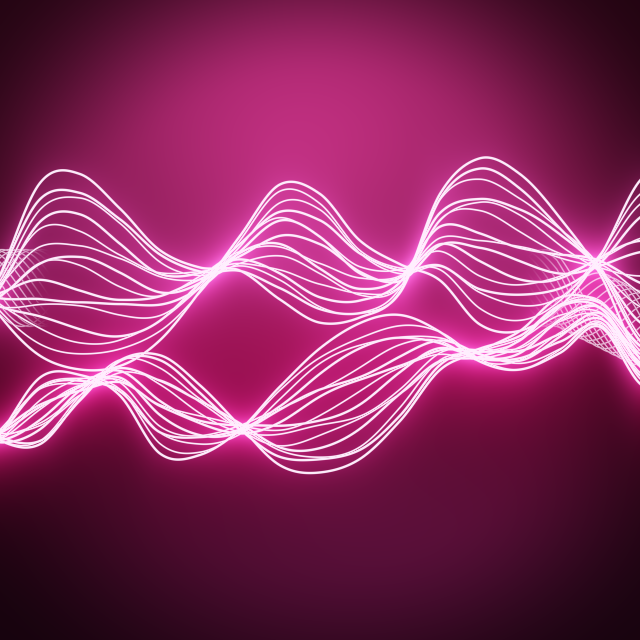
This background is drawn by a Shadertoy shader. Its source:

```glsl
// Heights of the two outer threads of each ribbon; they swap sides at every pinch
const vec2 HIGH_RIBBON[19] = vec2[19](
    vec2(.430, .600), vec2(.570, .510), vec2(.711, .447), vec2(.728, .424), vec2(.677, .432),
    vec2(.609, .473), vec2(.579, .545), vec2(.577, .628), vec2(.535, .710), vec2(.496, .697),
    vec2(.501, .622), vec2(.544, .584), vec2(.700, .564), vec2(.753, .499), vec2(.725, .486),
    vec2(.659, .520), vec2(.575, .600), vec2(.440, .717), vec2(.400, .745));
const vec2 LOW_RIBBON[19] = vec2[19](
    vec2(.370, .250), vec2(.312, .325), vec2(.303, .408), vec2(.376, .411), vec2(.440, .383),
    vec2(.445, .296), vec2(.395, .290), vec2(.334, .326), vec2(.276, .395), vec2(.262, .456),
    vec2(.280, .492), vec2(.342, .503), vec2(.425, .481), vec2(.452, .438), vec2(.480, .423),
    vec2(.535, .447), vec2(.530, .490), vec2(.460, .404), vec2(.427, .375));

// Catmull-Rom edges: heights in xy, slopes in zw
vec4 ribbonEdges(vec2 knots[19], float x) {
    float s = clamp(x, 0.0, 0.9999) * 16.0;
    int i = int(s);
    float t = s - float(i);
    vec2 a = knots[i], b = knots[i + 1], c = knots[i + 2], d = knots[i + 3];
    vec2 k1 = 0.5 * (c - a);
    vec2 k2 = a - 2.5 * b + 2.0 * c - 0.5 * d;
    vec2 k3 = 0.5 * (d - a) + 1.5 * (b - c);
    return vec4(b + t * (k1 + t * (k2 + t * k3)),
                16.0 * (k1 + t * (2.0 * k2 + 3.0 * t * k3)));
}

float stroke(float dist, float halfWidth) {
    float blur = 0.7 / iResolution.y;
    return 1.0 - smoothstep(halfWidth - blur, halfWidth + blur, dist);
}

// Returns line coverage, narrow glow and wide glow
vec3 ribbonLight(vec2 p, vec4 edges) {
    vec3 light = vec3(0.0);
    for (int i = 0; i < 15; i++) {
        float n = float(i);
        float t = n / 14.0 + 0.016 * sin(n * 2.4);
        float phase = p.x * 25.0 + n * 1.7;
        float wobble = 0.003 + 0.02 * t * (1.0 - t);
        float y = mix(edges.x, edges.y, t) + wobble * sin(phase);
        float slope = mix(edges.z, edges.w, t) + 25.0 * wobble * cos(phase);
        float rise = abs(p.y - y);
        float dist = rise / sqrt(1.0 + slope * slope);
        float halfWidth = 0.0013 + 0.0006 * step(0.5, fract(n * 0.382 + 0.5));
        light.x = max(light.x, stroke(dist, halfWidth));
        light.yz += vec2(exp(-dist / 0.016), exp(-rise * 0.85 / 0.055)) / 15.0;
    }
    return light;
}

// Fine crossing threads at both sides of the canvas
float sideMesh(vec2 p) {
    float mesh = 0.0;
    for (int i = 0; i < 14; i++) {
        float n = float(i);
        float phase = p.x * 24.0 + n * 0.3;
        float drop = max(p.x - 0.87, 0.0);
        float y = 0.55 - 0.5 * drop + 0.06 * sin(phase);
        float slope = 1.44 * cos(phase) - 0.5 * step(0.87, p.x);
        mesh = max(mesh, stroke(abs(p.y - y) / sqrt(1.0 + slope * slope), 0.0011));
    }
    float sides = smoothstep(0.82, 0.90, p.x) + 1.0 - smoothstep(0.02, 0.08, p.x);
    return mesh * sides;
}

vec3 backdrop(vec2 p) {
    vec3 col = mix(vec3(.22, .03, .13), vec3(.27, .015, .11), smoothstep(0.0, 0.5, p.y));
    vec2 q = (p - vec2(0.48, 0.79)) / vec2(0.44, 0.32);
    col = mix(col, vec3(.74, .18, .49), exp(-dot(q, q)));
    vec2 heart = (p - vec2(0.45, 0.44)) / vec2(0.36, 0.12);
    col += vec3(.16, .0, .07) * exp(-dot(heart, heart));
    vec2 floorGlow = (p - vec2(0.62, 0.17)) / vec2(0.4, 0.2);
    col += vec3(.11, .03, .09) * exp(-dot(floorGlow, floorGlow));
    return col * (1.0 - 0.6 * smoothstep(0.75, 1.4, 2.0 * length(p - 0.5)));
}

vec3 screenBlend(vec3 base, vec3 light) {
    return 1.0 - (1.0 - base) * (1.0 - clamp(light, 0.0, 1.0));
}

void mainImage(out vec4 fragColor, in vec2 fragCoord) {
    vec2 p = fragCoord / iResolution.xy;
    vec3 high = ribbonLight(p, ribbonEdges(HIGH_RIBBON, p.x));
    vec3 low = ribbonLight(p, ribbonEdges(LOW_RIBBON, p.x));

    // Crimson light below, magenta light above
    vec3 wideColor = mix(vec3(.95, .02, .36), vec3(1.0, .18, .66), smoothstep(0.36, 0.60, p.y));
    float wide = pow(high.z, 1.4) + pow(low.z, 1.4);
    vec3 col = screenBlend(backdrop(p), wideColor * wide * 0.85);
    col = screenBlend(col, vec3(1.0, .22, .72) * (high.y + low.y) * 1.05);

    // White-hot pinches
    float heat = pow(min(high.y, 1.0), 2.5) + pow(min(low.y, 1.0), 2.5);
    col = screenBlend(col, vec3(.9, .55, .85) * heat * 0.7);

    // Luminous threads
    float threads = max(max(high.x, low.x), 0.75 * sideMesh(p));
    col = mix(col, vec3(1.0, .95, 1.0), threads * 0.97);
    fragColor = vec4(col, 1.0);
}
```
